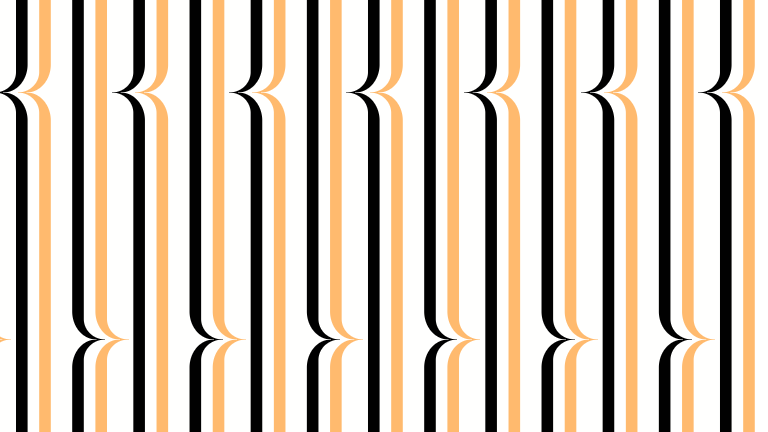
A WebGL 2 fragment shader for this pattern:

```glsl
#version 300 es
precision highp float;
// Vertical black and orange stripe pairs that pinch into pointed curly braces.
// Each stripe lies between two elliptical corners, mirrored about its cusp;
// left-pointing and right-pointing pairs alternate and repeat across.

uniform vec2 u_resolution;
out vec4 fragColor;

const float PERIOD = 117.33; // canvas is 432 units high

// Signed distance to an ellipse quadrant extended upward as a straight edge
float cornerEdge(vec2 p, vec2 radii) {
    vec2 q = max(vec2(p.x, radii.y - p.y), 0.01);
    float k = length(q / radii);
    return k * (k - 1.0) / length(q / (radii * radii));
}

// Positive inside a stripe; p.x runs from the tip toward the stripe
float braceStripe(vec2 p) {
    p.y = abs(p.y);
    float outer = min(cornerEdge(p, vec2(21.5, 20.5)), p.x);
    float inner = -cornerEdge(p - vec2(9.0, 0.0), vec2(24.1, 28.0));
    // The two halves are joined solidly near the tip
    return min(outer, max(inner, 9.0 - p.x));
}

// Both pair directions, shifted sideways for each colour
float stripes(vec2 p, float shift) {
    float leftward = mod(p.x - shift + 5.5, PERIOD);
    float rightward = mod(105.3 + shift - p.x, PERIOD);
    return max(braceStripe(vec2(leftward, p.y - 339.5)),
               braceStripe(vec2(rightward, p.y - 92.5)));
}

void main() {
    float unit = 432.0 / u_resolution.y;
    vec2 p = gl_FragCoord.xy * unit;

    // Coverage blends each edge over one pixel
    float orange = clamp(stripes(p, 23.2) / unit + 0.5, 0.0, 1.0);
    float black = clamp(stripes(p, 0.0) / unit + 0.5, 0.0, 1.0);

    vec3 color = vec3(1.0, 1.0, 0.995);
    color = mix(color, vec3(1.0, 0.73, 0.43), orange);
    color = mix(color, vec3(0.005), black);
    fragColor = vec4(color, 1.0);
}
```
